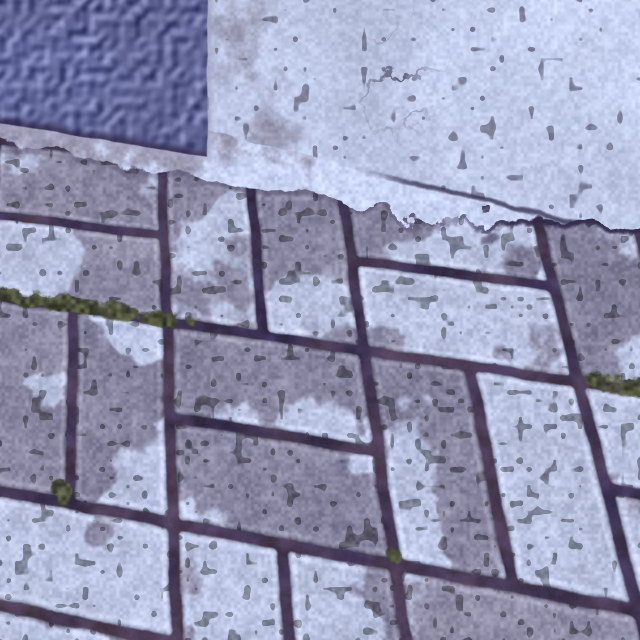
This texture is drawn by a Shadertoy shader. Its source:

```glsl
#define PAINT vec3(0.76, 0.80, 0.92)
#define STONE_LIGHT vec3(0.62, 0.61, 0.71)
#define STONE_DARK vec3(0.43, 0.42, 0.53)
#define PANEL vec3(0.38, 0.40, 0.59)
#define JOINT vec3(0.19, 0.16, 0.28)
#define MOSS vec3(0.29, 0.31, 0.21)
#define JOINT_HALF_WIDTH 0.021
#define CORNER_RADIUS 0.025
#define GRAIN 0.20

float hash(vec2 p) {
    vec3 q = fract(p.xyx * vec3(0.1031, 0.1030, 0.0973));
    q += dot(q, q.yzx + 33.33);
    return fract((q.x + q.y) * q.z);
}

float noise(vec2 p) {
    vec2 i = floor(p), f = fract(p);
    f = f * f * (3.0 - 2.0 * f);
    return mix(mix(hash(i), hash(i + vec2(1, 0)), f.x),
               mix(hash(i + vec2(0, 1)), hash(i + vec2(1, 1)), f.x), f.y);
}

float fbm(vec2 p) {
    float sum = 0.0, amp = 0.5;
    for (int i = 0; i < 5; i++) {
        sum += amp * noise(p);
        p = mat2(1.6, 1.2, -1.2, 1.6) * p + 17.3;
        amp *= 0.5;
    }
    return sum / 0.97;
}

// Ground plane to canvas, one unit per pair of bricks
const mat3 PERSPECTIVE = mat3(0.2589, 0.0214, -0.0356,
                             -0.0165, 0.2076, -0.0948,
                              0.2526, 0.2474, 1.0);

// Paint cover of each brick, two per block, four blocks per row
const float WEAR[24] = float[24](
    0.34, 0.40, 0.38, 0.08, 0.62, 0.74, 0.34, 0.40,
    0.05, 0.56, 0.26, 0.24, 0.44, 0.72, 0.58, 0.58,
    0.95, 0.85, 0.57, 0.57, 0.30, 0.30, 0.40, 0.40);

vec3 paving(vec2 p, float grain, float pixel) {
    vec3 q = inverse(PERSPECTIVE) * vec3(p, 1.0);
    vec2 uv = q.xy / q.z;
    uv += 0.022 * (vec2(fbm(p * 22.0), fbm(p * 22.0 + 40.0)) - 0.5);

    // Basket weave: pairs of bricks turn in alternate blocks
    vec2 block = floor(uv), f = fract(uv);
    if (mod(block.x + block.y, 2.0) > 0.5) f = f.yx;
    float side = floor(f.x * 2.0);
    vec2 local = vec2(fract(f.x * 2.0) * 0.5 - 0.25, f.y - 0.5);
    vec2 edge = abs(local) - vec2(0.25, 0.5) + JOINT_HALF_WIDTH + CORNER_RADIUS;
    float d = length(max(edge, 0.0)) + min(max(edge.x, edge.y), 0.0) - CORNER_RADIUS;

    // Stone with worn paint
    vec2 cell = clamp(block, vec2(-1, 0), vec2(2, 2));
    float wear = WEAR[int((cell.x + 1.0 + cell.y * 4.0) * 2.0 + side)];
    vec2 seed = block * 7.3 + side * 3.7;
    float tone = 0.15 + 0.8 * fbm(p * 14.0 + seed) + 0.35 * (hash(block + side * 19.0 + 5.0) - 0.5);
    vec3 col = mix(STONE_DARK, STONE_LIGHT, clamp(tone, 0.0, 1.0));
    float patches = (fbm(p * 9.0 + seed.yx) - 0.5) * 2.0 + 0.5;
    float cover = smoothstep(-0.06, 0.08, wear - patches);
    col = mix(col, PAINT * (0.9 + 0.15 * fbm(p * 20.0)), cover * 0.92);
    col *= 1.0 - 0.35 * smoothstep(0.76, 0.84, noise(p * 75.0 + 9.0));
    col += GRAIN * (grain - 0.5);

    // Pale arris, dirty edge and dark joint
    col += 0.07 * smoothstep(0.018, 0.0, abs(d + 0.028));
    col *= 1.0 - 0.28 * smoothstep(-0.02, 0.0, d);
    vec3 gap = JOINT * (0.7 + 0.9 * fbm(p * 45.0)) + vec3(0.10, 0.07, 0.02) * noise(p * 18.0);
    col = mix(col, gap, smoothstep(-pixel * 4.0, pixel * 4.0, d + 0.004));

    // Moss along one joint and at two crossings
    float row = exp(-pow((uv.y - 0.98) / 0.075, 2.0));
    float growth = row * (smoothstep(0.38, 0.25, p.x) + smoothstep(0.87, 0.95, p.x));
    for (int i = 0; i < 2; i++) {
        vec2 crossing = vec2(-0.53 + 1.53 * float(i), 1.96);
        growth += exp(-dot(uv - crossing, uv - crossing) * (130.0 + 250.0 * float(i)));
    }
    float tuft = fbm(p * 50.0);
    vec3 green = MOSS * (0.55 + 0.9 * noise(p * 140.0));
    return mix(col, green, 0.9 * smoothstep(0.48, 0.66, growth * (0.35 + tuft)));
}

vec3 slab(vec2 p, float grain) {
    vec3 col = PAINT * (0.90 + 0.20 * fbm(p * 7.0));
    float stain = exp(-pow((p.x - 0.36 - 0.25 * p.y) / 0.07, 2.0)) * fbm(p * 24.0);
    col = mix(col, STONE_LIGHT * 0.9, smoothstep(0.2, 0.65, stain) * 0.8);
    float pits = smoothstep(0.83, 0.91, noise(p * 65.0));
    vec2 scuff = (p - vec2(0.62, 0.13)) / vec2(0.05, 0.06);
    float cracks = smoothstep(0.04, 0.01, abs(fbm(p * 22.0) - 0.5)) * exp(-dot(scuff, scuff));
    col = mix(col, STONE_DARK * 0.8, max(pits * 0.65, cracks * 0.8));
    return col + GRAIN * 0.8 * (grain - 0.5);
}

void mainImage(out vec4 fragColor, in vec2 fragCoord) {
    vec2 p = fragCoord / iResolution.xy;
    p.y = 1.0 - p.y;
    float pixel = 1.0 / iResolution.y;
    float grain = 0.6 * noise(p * 190.0) + 0.4 * noise(p * 90.0 + 31.0);
    vec3 col = paving(p, grain, pixel);

    // Ragged cement lip over the paving
    float rough = fbm(p * 25.0) - 0.5;
    float spill = smoothstep(0.50, 0.62, p.x) * smoothstep(0.84, 0.72, p.x);
    float lip = p.y - (0.219 + 0.215 * p.x - 0.08 * p.x * p.x) - 0.03 * rough - spill * (0.018 + 0.06 * rough);
    float shade = 0.3 + 0.6 * smoothstep(0.70, 0.80, p.x);
    col = mix(col, JOINT, shade * smoothstep(0.014, 0.004, lip));
    vec3 cement = mix(STONE_LIGHT, PAINT * 1.04, smoothstep(0.1, 0.4, p.x + rough));
    col = mix(col, cement + GRAIN * (grain - 0.5), smoothstep(pixel, -pixel, lip));

    // Concrete slab with a crack below it
    float base = p.y - 0.271 - 0.25 * (p.x - 0.586) - 0.012 * rough;
    float crack = smoothstep(0.007, 0.001, abs(base)) * smoothstep(0.55, 0.66, p.x);
    col = mix(col, slab(p, grain), smoothstep(pixel, -pixel, max(base, lip)));
    col = mix(col, JOINT, crack * 0.75 * smoothstep(0.012, 0.0, lip));

    // Embossed painted panel
    vec2 side = vec2(p.x - 0.324, p.y - 0.192 - 0.165 * p.x) + 0.004 * rough;
    float panel = max(side.x, side.y);
    float relief = noise(p * 85.0) - noise(p * 85.0 + 0.45);
    vec3 coat = PANEL * (0.92 + 0.2 * fbm(p * 8.0)) + 0.32 * relief;
    coat = mix(coat, JOINT, 0.75 * smoothstep(-0.017, -0.002, side.y));
    col = mix(col, STONE_LIGHT, 0.6 * smoothstep(0.014, 0.0, panel));
    col = mix(col, coat, smoothstep(pixel, -pixel, panel));
    fragColor = vec4(clamp(col, 0.0, 1.0), 1.0);
}
```
